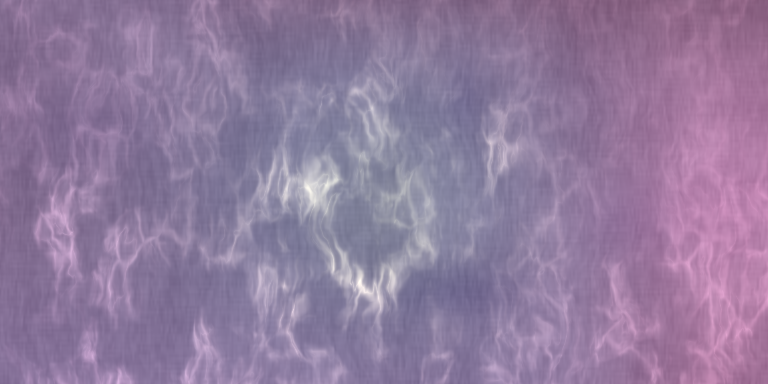
Give the GLSL for this texture, as a WebGL 1 fragment shader.

```glsl
precision highp float;
// A soft mauve and slate-blue haze covered with pale, upright wisps.
// Broad Gaussian tints set the colour; warped cellular creases and ridged
// noise, stretched vertically, form the wisps and the fine fibre grain.

uniform vec2 u_resolution;

vec2 hash2(vec2 cell) {
  vec3 q = fract(vec3(cell.xyx) * vec3(0.1031, 0.1030, 0.0973));
  q += dot(q, q.yzx + 33.33);
  return fract((q.xx + q.yz) * q.zy);
}

float valueNoise(vec2 p) {
  vec2 cell = floor(p);
  vec2 f = fract(p);
  f = f * f * (3.0 - 2.0 * f);
  float low = mix(hash2(cell).x, hash2(cell + vec2(1.0, 0.0)).x, f.x);
  float high = mix(hash2(cell + vec2(0.0, 1.0)).x, hash2(cell + 1.0).x, f.x);
  return mix(low, high, f.y);
}

float layeredNoise(vec2 p) {
  float sum = 0.0;
  float weight = 0.53;
  for (int i = 0; i < 4; i++) {
    sum += weight * valueNoise(p);
    p = mat2(0.96, 0.28, -0.28, 0.96) * p * 2.03 + 17.3;
    weight *= 0.5;
  }
  return sum;
}

// Bright where the two nearest cell centres are equally far away.
float cellCrease(vec2 p, float width) {
  vec2 cell = floor(p);
  float nearest = 8.0;
  float second = 8.0;
  for (int y = -1; y <= 1; y++) {
    for (int x = -1; x <= 1; x++) {
      vec2 neighbour = cell + vec2(float(x), float(y));
      float d = length(neighbour + hash2(neighbour) - p);
      second = min(second, max(nearest, d));
      nearest = min(nearest, d);
    }
  }
  float gap = (second - nearest) / width;
  return exp(-gap * gap);
}

float ridge(float n, float sharpness) {
  return pow(max(1.0 - abs(2.0 * n - 1.0), 0.0), sharpness);
}

float blob(vec2 p, vec2 centre, vec2 radius) {
  vec2 d = (p - centre) / radius;
  return exp(-dot(d, d));
}

// Broad colour field.
vec3 hazeColour(vec2 p) {
  vec3 colour = mix(vec3(0.50, 0.41, 0.55), vec3(0.63, 0.44, 0.59), smoothstep(1.15, 1.9, p.x));
  colour = mix(colour, vec3(0.54, 0.46, 0.62), 0.8 * smoothstep(0.5, 0.0, p.y) * smoothstep(1.9, 1.2, p.x));
  colour = mix(colour, vec3(0.49, 0.34, 0.46), 0.85 * smoothstep(0.72, 1.05, p.y) * smoothstep(0.3, 1.0, p.x));
  colour = mix(colour, vec3(0.48, 0.49, 0.62), 0.95 * blob(p, vec2(0.95, 0.52), vec2(0.56, 0.46)));
  colour = mix(colour, vec3(0.53, 0.54, 0.61), 0.6 * blob(p, vec2(1.0, 0.46), vec2(0.22, 0.22)));
  colour += vec3(0.07, 0.04, 0.06) * blob(p, vec2(1.9, 0.48), vec2(0.26, 0.24));
  return colour;
}

// Regions where wisps gather, and shaded hollows between them.
float wispDensity(vec2 p) {
  float d = 0.32 + 0.25 * smoothstep(0.75, 0.1, p.y);
  d += 0.6 * blob(p, vec2(0.88, 0.79), vec2(0.08, 0.14));
  d += 0.7 * blob(p, vec2(0.79, 0.52), vec2(0.12, 0.08));
  d += 0.5 * blob(p, vec2(0.98, 0.62), vec2(0.10, 0.12));
  d += 0.9 * blob(p, vec2(0.97, 0.27), vec2(0.14, 0.08));
  d += 0.7 * blob(p, vec2(0.76, 0.23), vec2(0.09, 0.10));
  d += 0.6 * blob(p, vec2(1.27, 0.63), vec2(0.10, 0.10));
  d += 0.4 * blob(p, vec2(0.26, 0.08), vec2(0.24, 0.12));
  d += 0.3 * blob(p, vec2(0.20, 0.38), vec2(0.22, 0.20));
  d += 0.3 * blob(p, vec2(0.56, 0.84), vec2(0.10, 0.16));
  d -= 0.6 * blob(p, vec2(1.18, 0.24), vec2(0.16, 0.07));
  d -= 0.2 * blob(p, vec2(1.60, 0.75), vec2(0.35, 0.35));
  return max(d, 0.04);
}

float hollows(vec2 p) {
  return blob(p, vec2(1.18, 0.24), vec2(0.20, 0.07))
       + 0.7 * blob(p, vec2(1.21, 0.74), vec2(0.05, 0.08))
       + 0.6 * blob(p, vec2(1.62, 0.42), vec2(0.14, 0.10))
       + 0.5 * blob(p, vec2(0.24, 0.66), vec2(0.20, 0.12));
}

void main() {
  vec2 p = gl_FragCoord.xy / u_resolution.y;
  p.x *= 2.0 * u_resolution.y / u_resolution.x;
  vec2 sway = vec2(layeredNoise(p * vec2(9.0, 7.0)), layeredNoise(p * vec2(8.0, 6.0) + 41.0)) - 0.5;
  vec2 q = p + sway * vec2(0.08, 0.13);

  // Wisps: a loose crease network broken up by patchy noise.
  float patches = smoothstep(0.34, 0.72, layeredNoise(q * vec2(13.0, 8.0) + 7.0));
  float creases = cellCrease(q * vec2(20.0, 9.0), 0.22);
  float strands = ridge(layeredNoise(q * vec2(25.0, 10.0) + 23.0), 5.0);
  float wisps = patches * (0.65 * creases + 0.6 * strands) + 0.20 * patches;
  float light = wisps * wispDensity(p);

  // Fine upright fibres and faint cross threads.
  float fibres = valueNoise(q * vec2(105.0, 17.0)) + valueNoise(p * vec2(190.0, 42.0)) - 1.0;
  float threads = valueNoise(p * vec2(24.0, 150.0)) - 0.5;
  float cloud = layeredNoise(p * vec2(6.0, 4.5) + 3.0) - 0.5;

  float core = blob(p, vec2(0.98, 0.48), vec2(0.48, 0.46));
  vec3 glow = mix(vec3(0.30, 0.23, 0.25), vec3(0.34, 0.34, 0.22), core);
  vec3 colour = hazeColour(p) + glow * light;
  colour += 0.035 * fibres + 0.018 * threads + 0.09 * cloud;
  colour -= vec3(0.05, 0.05, 0.03) * hollows(p);
  gl_FragColor = vec4(clamp(colour, 0.0, 1.0), 1.0);
}
```
